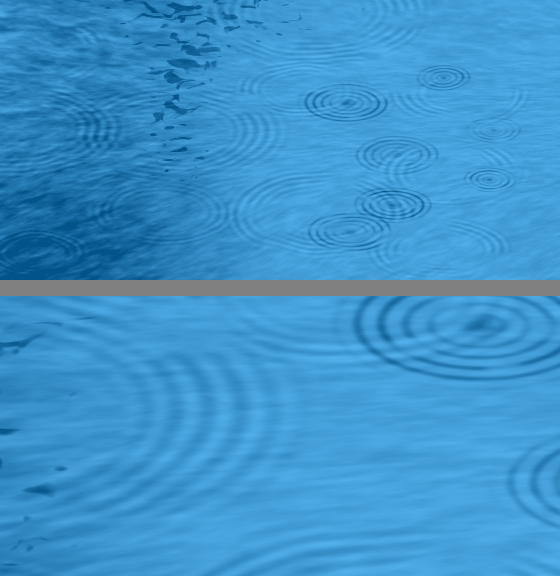
Top: the whole. Bottom: its middle third, enlarged.
Give the GLSL for this texture, as a WebGL 2 fragment shader.

```glsl
#version 300 es
precision highp float;

uniform vec2 u_resolution;
out vec4 fragColor;

const vec3 DEEP = vec3(0.03, 0.35, 0.56);
const vec3 BRIGHT = vec3(0.29, 0.65, 0.88);
const float TAU = 6.28318;
const float FLATTEN = 2.15;        // foreshortening of the rings
const int SHARP_DROPS = 7;
const int WIDE_DROPS = 11;
const float SHARP_STRENGTH = 0.8;
const float WIDE_STRENGTH = 0.15;
const float STREAK_LEFT = 0.8;
const float STREAK_RIGHT = 0.22;
const float CHOP_LEFT = 0.75;
const float CHOP_RIGHT = 0.34;
const float PATCH_STRENGTH = 0.62;

float hash(vec2 p) {
    vec3 q = fract(vec3(p.xyx) * 0.1031);
    q += dot(q, q.yzx + 33.33);
    return fract((q.x + q.y) * q.z);
}

float noise(vec2 p) {
    vec2 i = floor(p), f = fract(p);
    f = f * f * (3.0 - 2.0 * f);
    return mix(mix(hash(i), hash(i + vec2(1, 0)), f.x),
               mix(hash(i + vec2(0, 1)), hash(i + vec2(1, 1)), f.x), f.y);
}

float fbm(vec2 p) {
    float sum = 0.0, gain = 0.53;
    for (int i = 0; i < 4; i++) {
        sum += gain * noise(p);
        p = mat2(1.9, 0.25, -0.25, 1.9) * p + 17.3;
        gain *= 0.5;
    }
    return sum;
}

// Evenly spread pseudo-random points in the unit square
vec2 scatter(int i, vec2 seed) {
    return fract(seed + float(i) * vec2(0.7549, 0.5698));
}

float ringRadius(vec2 p, vec2 centre, float size) {
    return length((p - centre) * vec2(1.0, FLATTEN)) / size;
}

// Thin dark circles of fresh drops
float sharpRings(vec2 p) {
    float dark = 0.0;
    for (int i = 0; i < SHARP_DROPS; i++) {
        vec2 centre = vec2(1.2, 0.14) + vec2(0.68, 0.64) * scatter(i, vec2(0.3, 0.2));
        float pick = hash(vec2(float(i), 4.7));
        float r = ringRadius(p, centre, mix(0.09, 0.18, pick));
        float crest = pow(0.5 + 0.5 * cos(r * TAU * mix(4.0, 6.0, pick)), 2.0);
        float envelope = (1.0 - smoothstep(0.8, 1.15, r)) * mix(0.4, 1.0, smoothstep(0.3, 0.8, r));
        float broken = smoothstep(0.25, 0.6, noise(p * vec2(19.0, 38.0) + float(i) * 9.0));
        float strength = mix(0.45, 1.0, hash(vec2(float(i), 8.1)));
        dark += strength * crest * envelope * mix(0.25, 1.0, broken);
        dark += 0.7 * strength * (1.0 - smoothstep(0.06, 0.2, r));
    }
    return min(dark, 1.0);
}

// Broad, fading wave trains of older drops
float wideRings(vec2 p) {
    float wave = 0.0;
    for (int i = 0; i < WIDE_DROPS; i++) {
        vec2 centre = vec2(2.0, 1.0) * scatter(i, vec2(0.03, 0.54));
        float pick = hash(vec2(float(i), 2.3));
        float r = ringRadius(p, centre, mix(0.16, 0.42, pick));
        float envelope = smoothstep(0.3, 0.8, r) * (1.0 - smoothstep(0.85, 1.15, r));
        float broken = smoothstep(0.3, 0.7, noise(p * vec2(9.0, 16.0) + float(i) * 5.0));
        wave += (sin(r * TAU * mix(6.0, 11.0, pick)) - 0.15) * envelope * broken;
    }
    return wave;
}

// Small dark reflections along a band that widens towards the top
float reflections(vec2 p) {
    float top = smoothstep(0.72, 1.0, p.y);
    float offset = (p.x - 0.64 - 0.14 * top) / (0.13 + 0.34 * top);
    float band = exp(-offset * offset) * smoothstep(0.2, 0.48, p.y);
    vec2 q = p * vec2(30.0, 64.0);
    q += 2.0 * vec2(noise(q * 0.6), noise(q * 0.6 + 40.0));
    float threshold = 0.94 - 0.42 * band;
    return smoothstep(threshold, threshold + 0.2, noise(q) * 0.75 + noise(q * 2.1) * 0.25);
}

float waterTone(vec2 p) {
    float left = mix(-0.02, 0.6, smoothstep(0.0, 0.75, p.y));
    float tone = mix(left, 0.93, smoothstep(0.2, 1.15, p.x));
    float topShade = exp(-pow((p.x - 0.6) / 0.4, 2.0)) * smoothstep(0.75, 1.0, p.y);
    return tone - 0.1 * topShade + 0.2 * (fbm(p * vec2(2.5, 5.0)) - 0.5);
}

void main() {
    vec2 p = gl_FragCoord.xy / u_resolution.y;
    vec2 bent = p + 0.014 * (vec2(noise(p * 9.0), noise(p * 9.0 + 30.0)) - 0.5);

    // Wind streaks, tilted more in the lower half, with fine chop on top
    float tilt = mix(0.28, -0.08, smoothstep(0.25, 0.85, p.y));
    vec2 flow = vec2(p.x, bent.y - tilt * p.x);
    float calm = smoothstep(0.25, 1.0, p.x);
    float streak = fbm(flow * vec2(9.0, 38.0)) - 0.5;
    float chop = fbm(flow * vec2(24.0, 78.0) + 61.0) - 0.5;

    float tone = waterTone(p) + streak * mix(STREAK_LEFT, STREAK_RIGHT, calm);
    tone += chop * mix(CHOP_LEFT, CHOP_RIGHT, calm);
    tone += WIDE_STRENGTH * wideRings(bent);
    tone -= SHARP_STRENGTH * sharpRings(mix(p, bent, 0.4));
    tone -= PATCH_STRENGTH * reflections(p);
    fragColor = vec4(mix(DEEP, BRIGHT, clamp(tone, -0.08, 1.15)), 1.0);
}
```
